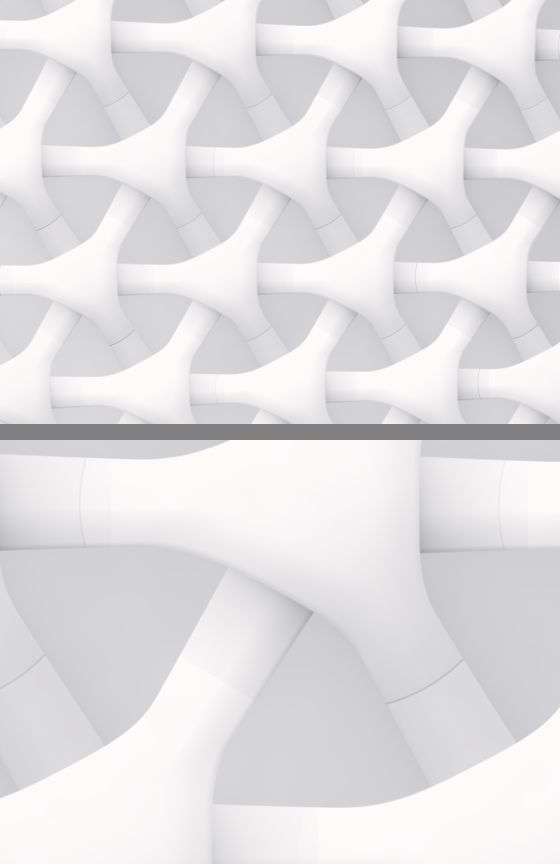
Top, the full canvas; bottom, a detail of the centre.
Give the GLSL for this pattern, as a WebGL 1 fragment shader.

```glsl
precision highp float;

uniform vec2 u_resolution;

// Lengths are fractions of the canvas width
#define ARM_RADIUS 0.0247
#define ARM_FLARE 0.007
#define FILLET 0.072
#define SEAM_WIDTH 0.0011
#define SHADOW_REACH 0.026
#define SHADOW_DEPTH 0.23
#define BACK_TONE 0.835
#define LIT_TONE 0.98
#define SHADE_TONE 0.845
#define DARK_COLOR vec3(0.73, 0.73, 0.75)
#define LIGHT_COLOR vec3(0.985, 0.975, 0.975)

const vec2 LIGHT_DIR = vec2(-0.35, -0.94);

float hash(vec2 p) {
  vec3 q = fract(p.xyx * 0.1031);
  q += dot(q, q.yzx + 33.33);
  return fract((q.x + q.y) * q.z);
}

float noise(vec2 p) {
  vec2 i = floor(p), f = fract(p);
  f = f * f * (3.0 - 2.0 * f);
  return mix(mix(hash(i), hash(i + vec2(1.0, 0.0)), f.x),
             mix(hash(i + vec2(0.0, 1.0)), hash(i + 1.0), f.x), f.y);
}

// Lattice cell (column, row) to canvas, with a mild perspective
vec2 nodeCenter(vec2 c) {
  return vec2(0.1406 + 0.0052 * c.y + (0.2617 - 0.0044 * c.y) * c.x - 0.003 * c.x * c.x,
              0.0651 + 0.2292 * c.y - 0.0059 * c.y * c.y + (0.0046 - 0.0031 * c.y) * c.x);
}

float smoothMin(float a, float b, float k) {
  float h = max(k - abs(a - b), 0.0) / k;
  return min(a, b) - 0.25 * h * h * k;
}

float armDistance(vec2 q, vec2 axis) {
  float t = clamp(dot(q, axis) / dot(axis, axis), 0.0, 0.82);
  return length(q - axis * t) - ARM_RADIUS - ARM_FLARE * t * t;
}

// Three filleted arms reaching toward the left, upper right and lower right nodes
float tripodDistance(vec2 q, vec2 left, vec2 upper, vec2 lower) {
  float d = smoothMin(armDistance(q, upper), armDistance(q, lower), FILLET);
  return smoothMin(d, armDistance(q, left), FILLET);
}

// Thin curved joint across an arm; x is the line, y the part beyond it
vec2 seam(vec2 q, vec2 axis, float place, float pixel) {
  float reach = length(axis);
  vec2 dir = axis / reach;
  float across = dot(q, vec2(-dir.y, dir.x));
  float along = dot(q, dir) - place * reach + 5.0 * across * across;
  float width = max(SEAM_WIDTH, pixel);
  float onArm = step(abs(across), 0.05);
  return onArm * vec2(1.0 - smoothstep(0.0, width, abs(along)), smoothstep(-width, width, along));
}

// Casts the node's shadow on the layers so far, then lays its body over them
void paintNode(inout float tone, inout float solid, vec2 p, vec2 cell, float pixel) {
  vec2 center = nodeCenter(cell);
  vec2 q = p - center;
  vec2 left = nodeCenter(cell + vec2(-1.0, 0.0)) - center;
  vec2 upper = nodeCenter(cell + vec2(0.5, -1.0)) - center;
  vec2 lower = nodeCenter(cell + vec2(0.5, 1.0)) - center;
  float d = tripodDistance(q, left, upper, lower);

  // Soft shadow, falling away from the light and fading to the lower left
  float away = clamp(0.45 - 0.55 * dot(q / max(length(q), 0.001), LIGHT_DIR), 0.0, 1.0);
  float haze = clamp(0.85 + 0.45 * (p.x - p.y), 0.65, 1.2);
  float fall = exp(-max(d, 0.0) / SHADOW_REACH);
  float contact = 0.05 * exp(-max(d, 0.0) / 0.003);
  tone *= 1.0 - (SHADOW_DEPTH * fall + contact) * away * haze * mix(0.2, 1.0, solid);

  // Rounded body, bright above and gray along the lower right arm
  float stepSize = 0.006;
  float facing = (tripodDistance(q + LIGHT_DIR * stepSize, left, upper, lower) - d) / stepSize;
  float rim = smoothstep(-0.03, 0.0, d);
  float body = mix(LIT_TONE, SHADE_TONE, smoothstep(-0.025, 0.135, dot(q, vec2(0.5, 0.866))));
  body += rim * (0.025 * max(facing, 0.0) + 0.075 * min(facing, 0.0));
  body -= 0.09 * smoothstep(-0.004, 0.0, d) * max(-facing, 0.0) + 0.015 * rim;
  body += 0.016 * (hash(cell * 2.0 + 31.0) - 0.5);

  // Joints vary in place and strength
  float wear = hash(cell * 2.0 + 57.0);
  vec2 lowSeam = seam(q, lower, 0.51 + 0.03 * wear, pixel);
  vec2 leftSeam = seam(q, left, 0.53 + 0.08 * wear, pixel);
  body += 0.018 * lowSeam.y - (0.06 + 0.06 * wear) * lowSeam.x;
  body -= 0.13 * wear * wear * leftSeam.x + 0.008 * leftSeam.y;

  float cover = 1.0 - smoothstep(-pixel, pixel, d);
  tone = mix(tone, body, cover);
  solid = max(solid, cover);
}

void main() {
  float pixel = 1.0 / u_resolution.x;
  vec2 p = vec2(gl_FragCoord.x, u_resolution.y - gl_FragCoord.y) * pixel;

  // Three nearest nodes as (column, row, distance)
  vec3 first = vec3(9.0), second = vec3(9.0), third = vec3(9.0);
  for (int row = -1; row <= 4; row++) {
    for (int col = -1; col <= 5; col++) {
      float r = float(row);
      vec2 cell = vec2(float(col) - 0.5 * mod(r, 2.0), r);
      vec3 node = vec3(cell, length(p - nodeCenter(cell)));
      if (node.z < first.z) { third = second; second = first; first = node; }
      else if (node.z < second.z) { third = second; second = node; }
      else if (node.z < third.z) { third = node; }
    }
  }

  // Clouded backdrop, then nodes from far to near so the arms interlace
  float tone = BACK_TONE - 0.035 * (p.x - p.y) + 0.025 * (noise(p * 9.0 + 4.0) - 0.5);
  float solid = 0.0;
  paintNode(tone, solid, p, third.xy, pixel);
  paintNode(tone, solid, p, second.xy, pixel);
  paintNode(tone, solid, p, first.xy, pixel);

  tone += 0.006 * (noise(p * 60.0) - 0.5);
  float level = clamp((tone - 0.73) / 0.245, -0.4, 1.03);
  gl_FragColor = vec4(mix(DARK_COLOR, LIGHT_COLOR, level), 1.0);
}
```
